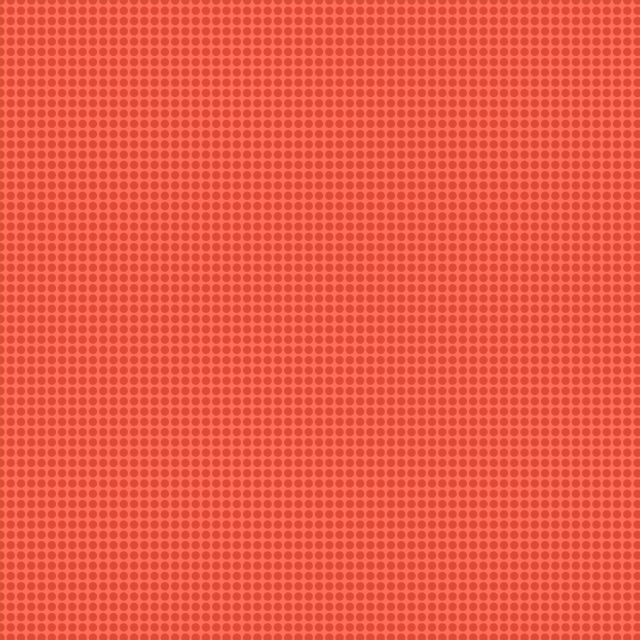
Give the GLSL for this pattern, as a WebGL 1 fragment shader.

```glsl
precision highp float;
// Dense square grid of dark red dots on coral, with a faint hairline along the left and top edges.

uniform vec2 u_resolution;

const float REPEATS = 62.28;                        // dots across and down
const vec2 FIRST_DOT = vec2(0.0007, 0.0008);        // centre of the top left dot
const float DOT_RADIUS = 0.407;                     // in cells
const float EDGE_SOFTNESS = 1.15;                   // in pixels
const vec2 HAIRLINE_WIDTH = vec2(0.0010, 0.0007);   // left and top, in canvas units
const float HAIRLINE_OPACITY = 0.5;
const vec3 GROUND_COLOR = vec3(1.0, 0.43, 0.35);
const vec3 DOT_COLOR = vec3(0.87, 0.29, 0.21);
const vec3 HAIRLINE_COLOR = vec3(0.72, 0.42, 0.14);

// Coverage of a shape from its signed distance, softened over the given width.
float coverage(float signedDistance, float softness) {
  return clamp(0.5 - signedDistance / softness, 0.0, 1.0);
}

// Signed distance to the nearest dot, in cells.
float dotGrid(vec2 point) {
  vec2 cell = fract((point - FIRST_DOT) * REPEATS + 0.5) - 0.5;
  return length(cell) - DOT_RADIUS;
}

void main() {
  // Canvas coordinates measured from the top left corner.
  float side = min(u_resolution.x, u_resolution.y);
  float pixel = 1.0 / side;
  vec2 point = vec2(gl_FragCoord.x, u_resolution.y - gl_FragCoord.y) / side;

  // Dots on the ground colour.
  float dots = coverage(dotGrid(point), pixel * REPEATS * EDGE_SOFTNESS);
  vec3 color = mix(GROUND_COLOR, DOT_COLOR, dots);

  // Hairline on the two edges.
  vec2 beyondLine = point - HAIRLINE_WIDTH;
  float hairline = coverage(min(beyondLine.x, beyondLine.y), pixel);
  color = mix(color, HAIRLINE_COLOR, hairline * HAIRLINE_OPACITY);

  gl_FragColor = vec4(color, 1.0);
}
```
